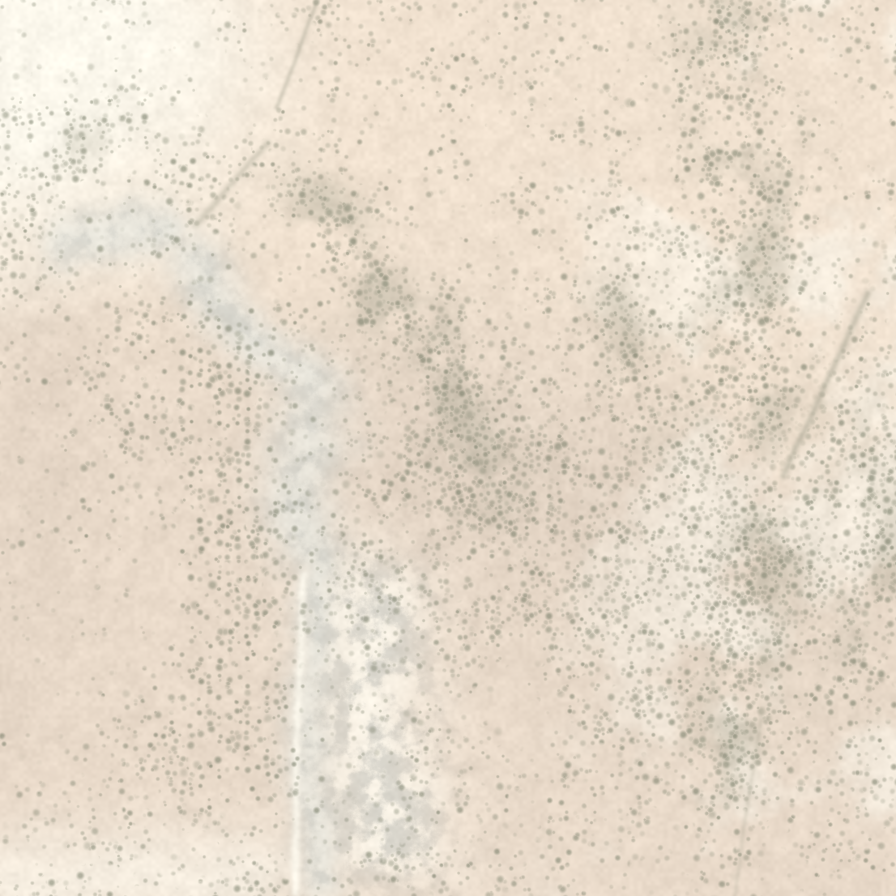
Reproduce this texture procedurally as a three.js fragment shader.

```glsl
// Aerial view of pale desert ground with scattered shrubs, a dry wash and faint tracks.
varying vec2 vUv;

const vec3 PEACH = vec3(0.945, 0.885, 0.815);
const vec3 TAN = vec3(0.885, 0.825, 0.762);
const vec3 ROSE = vec3(0.915, 0.855, 0.790);
const vec3 CREAM = vec3(0.990, 0.975, 0.930);
const vec3 SILT = vec3(0.845, 0.845, 0.815);
const vec3 SHRUB = vec3(0.49, 0.51, 0.43);
const vec3 SHADE = vec3(0.67, 0.66, 0.59);

float hash(vec2 p) {
  vec3 q = fract(vec3(p.xyx) * 0.1031);
  q += dot(q, q.yzx + 33.33);
  return fract((q.x + q.y) * q.z);
}

vec2 hash2(vec2 p) {
  return vec2(hash(p), hash(p + 71.7));
}

float noise(vec2 p) {
  vec2 i = floor(p), f = fract(p);
  f = f * f * (3.0 - 2.0 * f);
  return mix(mix(hash(i), hash(i + vec2(1.0, 0.0)), f.x),
             mix(hash(i + vec2(0.0, 1.0)), hash(i + 1.0), f.x), f.y);
}

float fbm(vec2 p) {
  float sum = 0.0, amp = 0.5;
  for (int i = 0; i < 5; i++) {
    sum += amp * noise(p);
    p = mat2(1.6, 1.2, -1.2, 1.6) * p + 17.3;
    amp *= 0.5;
  }
  return sum;
}

// Soft stroke from a to b, falling off over the given width
float stroke(vec2 p, vec2 a, vec2 b, float width) {
  vec2 ab = b - a;
  float t = clamp(dot(p - a, ab) / dot(ab, ab), 0.0, 1.0);
  float d = length(p - a - ab * t) / width;
  return exp(-d * d);
}

// Jittered blurry dots; density is the chance that a cell holds one
float dots(vec2 p, float cells, vec2 jitter, float radius, float density) {
  vec2 g = p * cells, id = floor(g);
  float cover = 0.0;
  for (int y = -1; y <= 1; y++) {
    for (int x = -1; x <= 1; x++) {
      vec2 c = id + vec2(float(x), float(y));
      vec2 centre = c + 0.5 + jitter * (hash2(c + cells) - 0.5);
      float r = radius * mix(0.65, 1.25, hash(c + 5.1));
      float dotCover = 1.0 - smoothstep(0.25 * r, 1.35 * r, length(g - centre));
      float present = smoothstep(-0.03, 0.03, density - hash(c + 29.4));
      cover = max(cover, dotCover * present * mix(0.45, 1.0, hash(c + 43.8)));
    }
  }
  return cover;
}

void main() {
  vec2 p = vUv;
  vec2 warp = vec2(fbm(p * 9.0), fbm(p * 9.0 + 40.0)) - 0.48;
  vec2 w = p + 0.07 * warp;
  float patches = fbm(p * 7.0 + 3.0);
  float clumps = fbm(p * 22.0 + 8.0);

  // Broad ground tones
  float lower = smoothstep(0.72, 0.42, w.y + 0.25 * (w.x - 0.5));
  vec3 color = mix(PEACH, ROSE, lower);
  color = mix(color, TAN, 0.85 * stroke(w, vec2(0.5, 0.52), vec2(0.72, 0.38), 0.15));
  color = mix(color, TAN, 0.5 * stroke(w, vec2(0.05, 0.62), vec2(0.02, 0.2), 0.06));
  color = mix(color, CREAM, smoothstep(0.45, 0.12, length((w - vec2(0.0, 0.95)) * vec2(1.0, 1.25))));
  color = mix(color, CREAM, 0.6 * stroke(w, vec2(0.0, 0.03), vec2(0.28, 0.02), 0.05));
  color = mix(color, CREAM, 0.55 * smoothstep(0.5, 0.68, patches) * smoothstep(0.5, 0.8, w.x));

  // Dry wash: grey silt with bright, mottled banks
  float bend = max(stroke(w, vec2(0.08, 0.725), vec2(0.19, 0.74), 0.025),
                   stroke(w, vec2(0.22, 0.71), vec2(0.32, 0.58), 0.035));
  float channel = max(stroke(w, vec2(0.33, 0.58), vec2(0.35, 0.40), 0.042),
                      stroke(w, vec2(0.355, 0.40), vec2(0.36, 0.0), 0.030));
  float wash = max(bend, channel);
  float banks = stroke(w, vec2(0.42, 0.33), vec2(0.44, 0.06), 0.065);
  float mottle = fbm(p * 55.0);
  color = mix(color, SILT, wash * mix(0.6, 1.0, clumps));
  color = mix(color, mix(SILT, CREAM, smoothstep(0.32, 0.58, mottle)), 0.8 * max(banks, 0.45 * wash));
  color = mix(color, CREAM, 0.8 * stroke(p + 0.012 * warp, vec2(0.338, 0.36), vec2(0.329, 0.0), 0.005));

  // Shrub belts
  float belt = stroke(w, vec2(0.36, 0.77), vec2(0.46, 0.64), 0.035);
  belt = max(belt, stroke(w, vec2(0.48, 0.63), vec2(0.55, 0.47), 0.045));
  belt = max(belt, stroke(w, vec2(0.86, 0.40), vec2(0.81, 0.15), 0.042));
  belt = max(belt, 0.8 * stroke(w, vec2(0.82, 0.98), vec2(0.85, 0.55), 0.065));
  belt = max(belt, 0.8 * stroke(w, vec2(0.68, 0.66), vec2(0.72, 0.53), 0.035));
  belt = max(belt, 0.7 * stroke(w, vec2(0.99, 0.50), vec2(0.97, 0.25), 0.045));
  belt = max(belt, 0.6 * stroke(w, vec2(0.10, 0.84), vec2(0.16, 0.86), 0.035));
  float steppe = stroke(w, vec2(0.52, 0.45), vec2(0.76, 0.38), 0.16);
  float furrows = stroke(w, vec2(0.23, 0.58), vec2(0.28, 0.18), 0.07);
  float bare = max(0.7 * wash, stroke(w, vec2(0.02, 0.5), vec2(0.06, 0.2), 0.07));
  float density = 0.10 + 0.55 * belt + 0.34 * steppe + 0.8 * (clumps - 0.45) + 0.5 * (patches - 0.48);
  density = clamp(density * (1.0 - 0.85 * bare), 0.015, 0.85);

  // Soft shade under thick growth, then the shrubs themselves
  color = mix(color, SHADE, 0.42 * belt * smoothstep(0.35, 0.65, clumps));
  float shrubs = dots(p, 105.0, vec2(0.95), 0.38, density * 0.75);
  float scrub = dots(p + 0.37, 150.0, vec2(0.95), 0.42, density * 0.8 + 0.12 * banks);
  float rows = dots(p, 96.0, vec2(0.3, 0.9), 0.34, furrows * (0.35 + 0.9 * (clumps - 0.3)));
  float large = dots(p + 0.61, 62.0, vec2(0.9), 0.27, 0.16 * belt + 0.012);
  color = mix(color, SHRUB, 0.62 * max(max(shrubs, rows), max(0.62 * scrub, 1.1 * large)));

  // Tracks and field edges
  vec2 t = p + 0.008 * warp;
  color = mix(color, PEACH, 0.75 * stroke(t, vec2(1.0, 0.76), vec2(0.87, 0.47), 0.011));
  color = mix(color, SHADE, 0.5 * stroke(t, vec2(0.97, 0.67), vec2(0.875, 0.47), 0.004));
  float track = max(stroke(t, vec2(0.36, 1.01), vec2(0.31, 0.88), 0.003), stroke(t, vec2(0.30, 0.84), vec2(0.22, 0.75), 0.004));
  color = mix(color, SHADE, 0.4 * max(track, 0.6 * stroke(t, vec2(0.85, 0.20), vec2(0.82, 0.0), 0.003)));

  // Fine soil grain
  color += 0.035 * (noise(p * 210.0) - 0.5) + 0.06 * (mottle - 0.48);
  gl_FragColor = vec4(clamp(color, 0.0, 1.0), 1.0);
}
```
